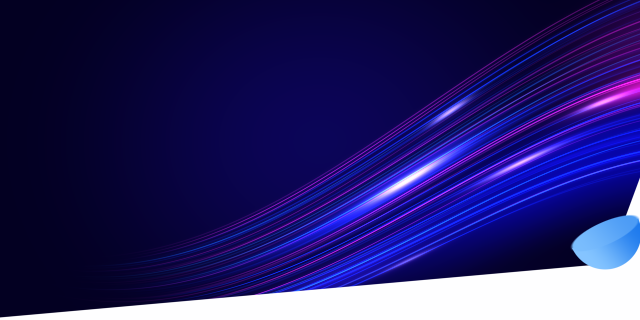
A Shadertoy shader for this background:

```glsl
const vec3 NIGHT = vec3(0.012, 0.0, 0.135);
const vec3 INDIGO = vec3(0.045, 0.018, 0.345);
const vec3 ROYAL = vec3(0.03, 0.02, 0.72);
const vec3 BLUE = vec3(0.06, 0.22, 0.92);
const vec3 CYAN = vec3(0.10, 0.58, 1.0);
const vec3 PINK = vec3(0.85, 0.13, 0.75);
const vec3 PAPER = vec3(0.995, 0.995, 1.0);
const vec3 BOWL_LIGHT = vec3(0.52, 0.77, 1.0);
const vec3 BOWL_DEEP = vec3(0.12, 0.48, 0.93);

const int STRANDS = 46;
const float STRAND_HALF = 0.0012;
const vec2 BOWL_CENTRE = vec2(1.891, 0.271);
const float BOWL_RADIUS = 0.113;
const float BOWL_TILT = 0.42;
const float RIM_FLATNESS = 0.31;

// Glints: position along x, lane across the ribbon, length, thickness
const vec4 GLINTS[5] = vec4[5](
    vec4(1.406, 0.15, 0.050, 0.007),
    vec4(1.276, 0.455, 0.110, 0.012),
    vec4(1.628, 0.76, 0.095, 0.007),
    vec4(1.885, 0.61, 0.065, 0.007),
    vec4(1.276, 1.05, 0.070, 0.005));
const float GLINT_POWER[5] = float[5](0.75, 1.0, 0.75, 0.65, 0.3);

float hash(float n) {
    return fract(sin(n * 127.1 + 3.7) * 4375.85);
}

vec2 gradient(vec2 cell) {
    float a = 6.2832 * hash(cell.x + 57.0 * cell.y);
    return vec2(cos(a), sin(a));
}

float gradientNoise(vec2 p) {
    vec2 i = floor(p), f = fract(p);
    vec2 u = f * f * f * (f * (f * 6.0 - 15.0) + 10.0);
    vec2 e = vec2(0.0, 1.0);
    float low = mix(dot(gradient(i), f), dot(gradient(i + e.yx), f - e.yx), u.x);
    float high = mix(dot(gradient(i + e), f - e), dot(gradient(i + e.yy), f - e.yy), u.x);
    return mix(low, high, u.y);
}

float bell(float x, float width) {
    return exp(-x * x / (width * width));
}

float cover(float d, float px) {
    return 1.0 - smoothstep(-0.7 * px, 0.7 * px, d);
}

// Broad colour fields behind the strands
vec3 backdrop(vec2 p, float lane) {
    float r = length((p - vec2(1.0, 0.557)) * vec2(1.0, 1.2));
    vec3 col = mix(INDIGO, NIGHT, smoothstep(0.0, 1.0, r));
    float fill = smoothstep(0.48, 0.88, lane) * (1.0 - smoothstep(0.92, 1.42, lane));
    col = mix(col, ROYAL, 0.9 * fill * smoothstep(0.95, 1.75, p.x));
    col += vec3(0.08, 0.05, 0.42) * bell(p.x - 1.05, 0.26) * bell(lane - 0.93, 0.12);
    col += vec3(0.04, 0.08, 0.60) * bell(p.x - 1.22, 0.34) * bell(lane - 0.46, 0.075);
    col += vec3(0.20, 0.015, 0.20) * smoothstep(1.6, 2.05, p.x) * bell(lane - 0.36, 0.24);
    col += vec3(0.70, 0.06, 0.42) * bell(p.x - 2.03, 0.16) * bell(lane - 0.60, 0.065);
    return col;
}

// Thin lines that follow the ribbon and drift slightly across it
vec3 strands(float x, float lane, float scale, float px) {
    vec3 sum = vec3(0.0);
    for (int i = 0; i < STRANDS; i++) {
        float id = float(i);
        float a = hash(id), b = hash(id + 71.0), c = hash(id + 143.0);
        float home = 1.08 * (id + a) / float(STRANDS);
        float pinkShare = mix(0.45, 0.2, smoothstep(0.65, 0.95, home));
        vec3 tint = b < pinkShare ? PINK : (b < 0.86 ? BLUE : CYAN);
        home += 0.012 * sin(2.0 * x + 6.28 * b);
        float d = abs(lane - home) * scale;
        float halfWidth = STRAND_HALF * (0.4 + c);
        float line = 1.0 - smoothstep(0.0, halfWidth + 0.75 * px, d);
        float reach = smoothstep(0.12, 0.6, x - 0.35 * a) * (0.3 + 0.7 * bell(x - 0.7 - 1.3 * c, 0.5));
        sum += tint * reach * (line * (0.25 + 0.65 * a * a) + 0.03 * bell(d, 0.007));
    }
    return sum;
}

void mainImage(out vec4 fragColor, in vec2 fragCoord) {
    float px = 1.0 / iResolution.y;
    vec2 p = fragCoord * px;

    // Ribbon coordinates: lane 0 is the upper edge, lane 1 the lower
    float phase = 1.428 * (p.x - 1.35);
    float top = 0.68 + 0.483 * sin(phase);
    float span = 0.16 + 0.205 * p.x;
    float lane = (top - p.y) / span;
    float slope = 0.69 * cos(phase) - 0.205 * lane;
    float scale = span * inversesqrt(1.0 + slope * slope);

    vec3 col = backdrop(p, lane);
    float inside = smoothstep(0.0, 0.2, lane) * (1.0 - smoothstep(0.9, 1.1, lane));
    float sheen = max(gradientNoise(vec2(p.x * 1.3, lane * 30.0)), 0.0);
    col += vec3(0.05, 0.06, 0.40) * sheen * inside * smoothstep(0.3, 1.2, p.x);
    col += strands(p.x, lane, scale, px);

    // White-hot glints with coloured halos
    for (int i = 0; i < 5; i++) {
        vec4 g = GLINTS[i];
        float along = p.x - g.x, across = (lane - g.y) * scale;
        float core = bell(along, g.z) * bell(across, g.w);
        float halo = bell(along, g.z * 1.7) * bell(across, g.w * 2.4);
        vec3 tint = mix(BLUE, PINK, i < 2 ? 0.2 : 0.6);
        col += GLINT_POWER[i] * (vec3(1.0, 0.82, 0.92) * core + 0.4 * tint * halo);
    }
    col = min(col, 1.0);

    // White page below the slanted edge and beyond the steep one
    float lower = (p.y - 0.008 - 0.0885 * p.x) * 0.996;
    float side = dot(p - vec2(1.953, 0.318), vec2(-0.938, 0.347));
    col = mix(col, PAPER, cover(min(lower, side), px));

    // Tilted half-sphere with a lighter open face
    float cs = cos(BOWL_TILT), sn = sin(BOWL_TILT);
    vec2 q = mat2(cs, -sn, sn, cs) * (p - BOWL_CENTRE);
    float body = max(length(q) - BOWL_RADIUS, q.y);
    vec2 flatQ = vec2(q.x, q.y / RIM_FLATNESS);
    float face = (length(flatQ) - BOWL_RADIUS) * RIM_FLATNESS;
    float shade = smoothstep(-0.9, 0.9, (q.x + 0.3 * q.y) / BOWL_RADIUS);
    vec3 bodyTint = mix(BOWL_LIGHT, BOWL_DEEP, shade);
    vec3 faceTint = mix(BOWL_LIGHT, BOWL_DEEP, 0.1 + 0.45 * shade);
    col = mix(col, bodyTint, cover(body, px));
    col = mix(col, faceTint, cover(face, px));

    fragColor = vec4(col, 1.0);
}
```
